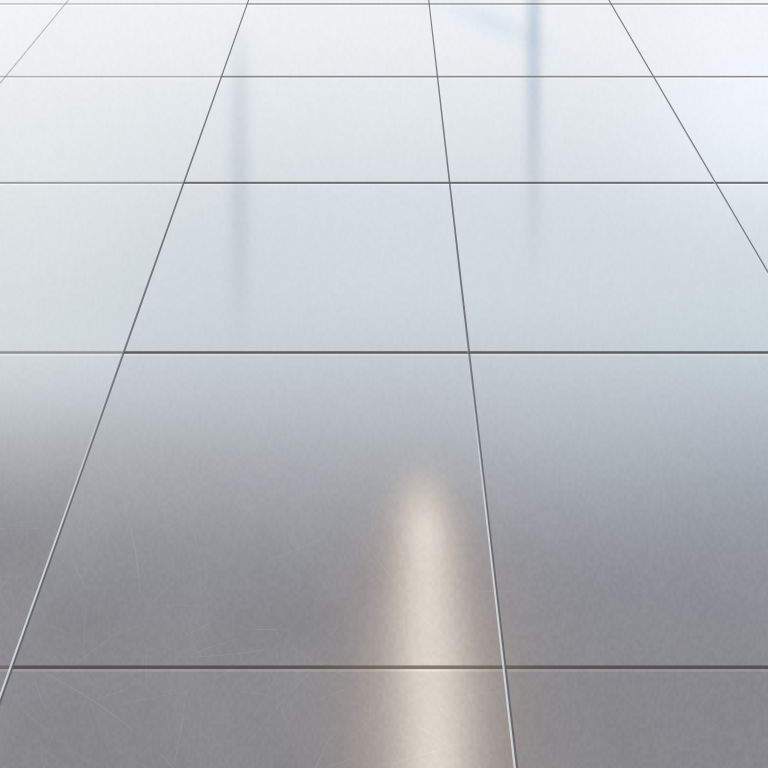
Give the GLSL for this texture, as a Shadertoy shader.

```glsl
// Polished square metal floor panels in perspective: screen position is projected
// to floor coordinates, whose integer lines are the grooves. Blurred sky, post and
// lamp reflections are layered on, followed by hairline scratches and fine grain.

float hash(vec2 p) {
    p = fract(p * vec2(0.1031, 0.1137));
    p += dot(p, p.yx + 33.33);
    return fract((p.x + p.y) * p.x * 97.0);
}

float noise(vec2 p) {
    vec2 cell = floor(p), f = fract(p);
    f = f * f * (3.0 - 2.0 * f);
    return mix(mix(hash(cell), hash(cell + vec2(1, 0)), f.x),
               mix(hash(cell + vec2(0, 1)), hash(cell + vec2(1, 1)), f.x), f.y);
}

float bell(float x, float width) {
    return exp(-x * x / (width * width));
}

// Coverage of a line from the distance to its centre
float stroke(float dist, float halfWidth, float pixel) {
    return clamp((halfWidth - abs(dist)) / pixel + 0.5, 0.0, 1.0);
}

// Short randomly turned hairlines, several layers of one per cell
float scratches(vec2 floorPos, float tileSize, float pixel) {
    float sum = 0.0;
    for (int i = 0; i < 8; i++) {
        float layer = float(i), scale = 2.0 + 0.7 * layer;
        vec2 p = floorPos * scale + layer * vec2(3.7, 5.3);
        vec2 id = floor(p) + 100.0 + 17.0 * layer;
        float angle = 6.283 * hash(id);
        vec2 dir = vec2(cos(angle), sin(angle));
        vec2 q = fract(p) - 0.5;
        float along = dot(q, dir);
        float across = dot(q, vec2(-dir.y, dir.x)) + 0.15 * along * along;
        float ends = 1.0 - smoothstep(0.1, 0.45, abs(along));
        sum += stroke(across * tileSize / scale, 0.0004, pixel) * ends * hash(id + 41.0);
    }
    return sum;
}

void mainImage(out vec4 fragColor, in vec2 fragCoord) {
    vec2 uv = fragCoord / iResolution.xy;
    float pixel = 1.0 / iResolution.y;
    float t = 1.0 - uv.y;

    // Perspective: the horizon lies half a canvas above the top edge
    float depth = t + 0.5;
    float tileSize = 0.469 * depth;
    vec2 floorPos = vec2((uv.x - 0.501) / tileSize - 0.244, 3.203 / depth - 0.34);
    vec2 tile = floor(floorPos), joint = round(floorPos);
    vec2 offset = floorPos - joint;
    float tone = hash(tile + 60.0) - 0.5;
    float leftTile = step(tile.x, -1.5);

    // Sky reflection fading into dark metal, tilted slightly per panel
    float cloud = noise(uv * vec2(4.0, 5.0) + 7.0) - 0.5;
    float s = t + 0.03 * cloud + 0.015 * tone;
    vec3 color = mix(vec3(0.95, 0.96, 0.97), vec3(0.805, 0.84, 0.86), smoothstep(-0.08, 0.42, s));
    float metal = smoothstep(mix(0.36, 0.42, leftTile), mix(0.82, 0.74, leftTile), s);
    color = mix(color, vec3(0.55, 0.55, 0.57), metal);
    color -= 0.02 * smoothstep(0.75, 1.0, t);
    color += 0.012 * tone + 0.02 * cloud * (1.0 - metal);

    // Warm glow on the left, cool glow on the upper right, blue cast at mid right
    color += vec3(0.04, 0.03, 0.022) * bell(uv.x, 0.22) * bell(t - 0.33, 0.22);
    color += vec3(0.05, 0.05, 0.065) * bell(uv.x - 1.0, 0.15) * bell(t - 0.17, 0.13);
    color += vec3(-0.01, 0.005, 0.02) * smoothstep(0.5, 1.0, uv.x) * bell(t - 0.58, 0.2);

    // Blurred posts
    float postA = bell(uv.x - 0.312, 0.014) * smoothstep(0.0, 0.12, t) * (1.0 - smoothstep(0.25, 0.5, t));
    float postB = bell(uv.x - 0.695, 0.011) * (1.0 - smoothstep(0.02, 0.42, t));
    color -= vec3(0.065, 0.055, 0.05) * postA + vec3(0.14, 0.11, 0.08) * postB;
    color -= vec3(0.06, 0.035, 0.01) * bell(uv.x - 0.64, 0.06) * bell(t - 0.4 * (uv.x - 0.57), 0.018);

    // Lamp streak: tan halo around a pale core, widening toward the viewer
    float lampX = uv.x - 0.549 - 0.04 * (t - 0.6);
    float grow = smoothstep(0.55, 1.0, t);
    float halo = bell(lampX, 0.055 + 0.075 * grow) * smoothstep(0.55, 0.74, t);
    float core = bell(lampX, 0.032 + 0.026 * grow) * smoothstep(0.575, 0.7, t);
    color = mix(color, vec3(0.70, 0.63, 0.57), 0.6 * halo);
    color = mix(color, vec3(0.89, 0.86, 0.82), 0.9 * core);

    // Scratches, smudges and grain
    float wear = smoothstep(0.48, 0.85, t) * mix(1.0, 0.4, smoothstep(0.2, 0.8, uv.x));
    color += 0.055 * wear * scratches(floorPos, tileSize, pixel);
    color += 0.025 * wear * (noise(floorPos * vec2(14.0, 9.0) + 50.0) - 0.5);
    color += (0.012 + 0.012 * metal) * (noise(uv * vec2(280.0, 200.0)) - 0.5);

    // Grooves across: dark gap with a faint lit lower lip
    float rowDist = offset.y * depth * depth / 3.203;
    float rowLine = stroke(rowDist, 0.0017 * depth, pixel);
    float strength = mix(0.85, 0.5, leftTile) * mix(0.7, 1.0, smoothstep(0.05, 0.3, t));
    color += 0.07 * stroke(rowDist + 0.003 * depth, 0.001 * depth, pixel);
    color = mix(color, vec3(0.31, 0.29, 0.28) + 0.15 * halo * vec3(1.0, 0.8, 0.6), strength * rowLine);

    // Grooves in depth: dark gap, its left bevel catching light nearer the viewer
    float slope = (uv.x - 0.501) / depth;
    float colDist = offset.x * tileSize / sqrt(1.0 + slope * slope);
    float lit = smoothstep(0.35, 0.7, t + 0.35 * max(joint.x, 0.0));
    float colFade = mix(0.35, 0.8, step(-1.5, joint.x));
    color = mix(color, vec3(0.36, 0.37, 0.39), colFade * stroke(colDist, 0.0014 * depth, pixel));
    color = mix(color, vec3(0.88, 0.90, 0.91), 0.8 * lit * stroke(colDist + 0.0015 * depth, 0.001 * depth, pixel));

    fragColor = vec4(clamp(color, 0.0, 1.0), 1.0);
}
```
